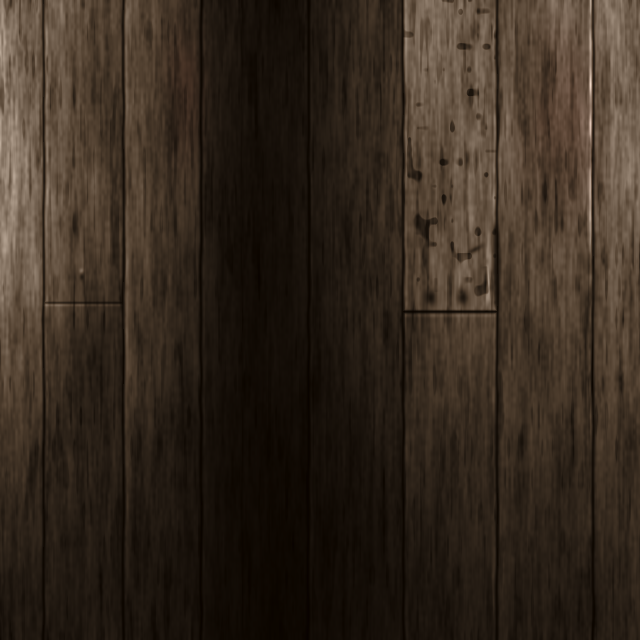
This texture is drawn by a WebGL 2 fragment shader. Its source:

```glsl
#version 300 es
precision highp float;
// Dark vertical wooden planks, lit from both upper sides, with worn seams and grain.
uniform vec2 u_resolution;
out vec4 fragColor;

float hash(ivec2 cell) {
  uint h = uint(cell.x) * 1597334677u ^ uint(cell.y) * 3812015801u;
  h = (h ^ (h >> 15)) * 2246822519u;
  h = (h ^ (h >> 13)) * 3266489917u;
  return float((h ^ (h >> 16)) >> 8) / 16777216.0;
}

float noise(vec2 p) {
  ivec2 i = ivec2(floor(p));
  vec2 f = fract(p);
  f *= f * (3.0 - 2.0 * f);
  return mix(mix(hash(i), hash(i + ivec2(1, 0)), f.x),
             mix(hash(i + ivec2(0, 1)), hash(i + ivec2(1, 1)), f.x), f.y);
}

float fbm(vec2 p) {
  float sum = 0.0, amp = 0.5;
  for (int i = 0; i < 4; i++) {
    sum += amp * noise(p);
    p = p * 2.03 + 17.0;
    amp *= 0.5;
  }
  return sum / 0.9375;
}

// Soft elliptical patch, 1 at its centre
float blob(vec2 p, vec2 centre, vec2 radius) {
  vec2 d = (p - centre) / radius;
  return exp(-dot(d, d));
}

float band(float x, float centre, float width) {
  float d = (x - centre) / width;
  return exp(-d * d);
}

// Side glows with a dark valley between them, fading to the floor
float lighting(vec2 p) {
  float left = 0.23 * smoothstep(0.41, 0.12, p.x);
  float edge = 0.25 * exp(-p.x / 0.065) * smoothstep(0.1, 0.85, p.y);
  float right = 0.25 * smoothstep(0.42, 0.73, p.x) + 0.07 * smoothstep(0.85, 1.0, p.x);
  float fall = mix(0.2, 1.0, smoothstep(0.0, 0.82, p.y));
  float sag = 1.0 - 0.3 * blob(p, vec2(0.5, 0.1), vec2(0.22, 0.3));
  return 0.047 * sag + 0.025 * p.y + (left + right) * fall + edge;
}

void main() {
  vec2 p = gl_FragCoord.xy / u_resolution;
  float px = 1.0 / u_resolution.y;
  float seams[8] = float[](0.068, 0.193, 0.314, 0.378, 0.482, 0.630, 0.777, 0.927);
  float tones[9] = float[](1.0, 0.93, 1.03, 0.84, 0.82, 0.82, 1.05, 0.97, 1.0);

  // Seams: a dark groove beside a broken pale lip
  int plank = 0;
  float groove = 0.0, lip = 0.0;
  for (int i = 0; i < 8; i++) {
    float wobble = 0.002 * (noise(vec2(float(i) * 9.0, p.y * 24.0)) - 0.5);
    float d = p.x - seams[i] - wobble;
    plank += int(d > 0.0);
    float strength = i == 3 ? 0.2 : 0.72;
    float wear = noise(vec2(float(i) * 7.0 + 3.0, p.y * 38.0));
    groove = max(groove, strength * band(d, 0.0, 0.0018 + px * 0.5));
    lip += strength * (0.1 + 0.45 * wear) * band(d, i > 5 ? -0.005 : 0.005, 0.0025);
  }
  lip += 1.1 * band(p.x, 0.923, 0.0022) * smoothstep(0.42, 0.7, p.y) * noise(vec2(4.0, p.y * 30.0));
  float tone = tones[plank];
  float shift = float(plank) * 31.0;

  // Grain: long fibres, fine pores and broad stains
  float fibres = fbm(vec2(p.x * 95.0 + shift, p.y * 7.0 + shift));
  float fine = noise(vec2(p.x * 270.0, p.y * 32.0 + shift));
  float pores = smoothstep(0.66, 0.88, noise(vec2(p.x * 190.0 + shift, p.y * 20.0)));
  float stain = fbm(vec2(p.x * 13.0 + shift, p.y * 6.0));
  float fleck = noise(p * vec2(230.0, 120.0));
  float wood = 1.0 + 0.75 * (fibres - 0.5) + 0.32 * (fine - 0.5)
             + 0.55 * (stain - 0.5) + 0.2 * (fleck - 0.5) - 0.26 * pores;

  // Butt joints in the second and seventh planks
  float joint = 0.0;
  if (plank == 1) {
    joint = p.y - 0.527;
    tone *= 1.0 - 0.42 * blob(p, vec2(0.155, 0.44), vec2(0.045, 0.12));
    tone *= 1.0 - 0.25 * blob(p, vec2(0.165, 0.82), vec2(0.04, 0.14));
    groove = max(groove, 0.5 * band(joint, 0.0, 0.002));
    lip += 0.3 * band(joint, -0.004, 0.002);
  }
  if (plank == 6) {
    joint = p.y - 0.513;
    tone *= mix(0.86, 1.12, smoothstep(-0.003, 0.003, joint));
    groove = max(groove, 0.85 * band(joint, 0.0, 0.0026));
    lip += 0.25 * band(joint, -0.006, 0.003);
    // Scattered pits above the joint
    float pits = smoothstep(0.77, 0.9, noise(p * vec2(75.0, 55.0) + 5.0));
    wood -= 0.45 * pits * step(0.0, joint);
    lip += 0.7 * band(p.x, 0.762, 0.004) * smoothstep(0.515, 0.54, p.y) * smoothstep(0.66, 0.6, p.y);
  }

  // Knots, a scratch, a nail hole and the chipped seam edge
  float ragged = 0.007 + 0.004 * fleck;
  float marks = blob(p, vec2(0.673, 0.535), vec2(ragged, 0.013))
              + blob(p, vec2(0.723, 0.535), vec2(ragged, 0.013));
  vec2 s = p - vec2(0.742, 0.61);
  marks += 0.8 * blob(vec2(s.x + s.y, s.y - 0.6 * s.x), vec2(0), vec2(0.017, 0.005));
  marks += 0.8 * blob(p, vec2(0.128, 0.567), vec2(0.004, 0.006));
  marks += 0.8 * band(p.x, 0.774, 0.004) * smoothstep(0.51, 0.53, p.y) * smoothstep(0.66, 0.64, p.y);
  lip += 0.5 * blob(p, vec2(0.128, 0.577), vec2(0.004));

  float light = lighting(p) * tone * max(wood, 0.2);
  light *= (1.0 - groove) * (1.0 - 0.75 * min(marks, 1.0));
  light *= 1.0 + lip;

  // Warm brown ramp with faint red stains
  float warmth = 0.025 + 0.045 * smoothstep(0.03, 0.3, light);
  vec3 color = light + warmth * vec3(1.0, 0.0, -0.95);
  float red = blob(p, vec2(0.875, 0.8), vec2(0.05, 0.12)) + blob(p, vec2(0.29, 0.86), vec2(0.03, 0.1));
  color += red * stain * light * vec3(0.14, -0.08, -0.04);
  fragColor = vec4(clamp(color, 0.0, 1.0), 1.0);
}
```
